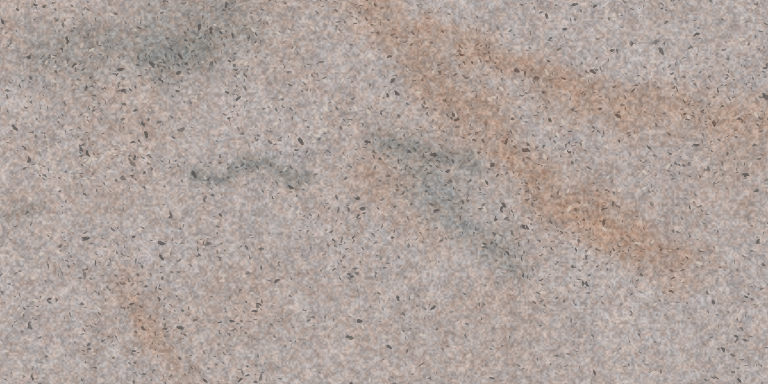
This texture is drawn by a Shadertoy shader. Its source:

```glsl
// Polished pink-grey granite with diagonal tan veins, grey clouds and dark mineral flecks.

const vec3 ROSE_GREY = vec3(0.702, 0.660, 0.644);
const vec3 TAN = vec3(0.675, 0.555, 0.480);
const vec3 SLATE = vec3(0.515, 0.515, 0.500);
const vec3 CHARCOAL = vec3(0.300, 0.295, 0.290);
const vec3 RUST = vec3(0.400, 0.300, 0.250);
const vec3 CREAM = vec3(0.845, 0.805, 0.755);

float hash(vec2 p) {
    vec3 q = fract(vec3(p.xyx) * 0.1031);
    q += dot(q, q.yzx + 33.33);
    return fract((q.x + q.y) * q.z);
}

vec2 hash2(vec2 p) {
    return vec2(hash(p + 17.3), hash(p + 91.7));
}

float noise(vec2 p) {
    vec2 i = floor(p), f = fract(p);
    f = f * f * (3.0 - 2.0 * f);
    return mix(mix(hash(i), hash(i + vec2(1, 0)), f.x),
               mix(hash(i + vec2(0, 1)), hash(i + vec2(1, 1)), f.x), f.y);
}

float fbm(vec2 p) {
    float sum = 0.0, amp = 0.5;
    for (int i = 0; i < 5; i++) {
        sum += amp * noise(p);
        p = mat2(1.6, 1.2, -1.2, 1.6) * p + 13.7;
        amp *= 0.5;
    }
    return sum;
}

// Soft streak along the segment a-b
float streak(vec2 p, vec2 a, vec2 b, float width) {
    vec2 pa = p - a, ba = b - a;
    float d = length(pa - ba * clamp(dot(pa, ba) / dot(ba, ba), 0.0, 1.0));
    return exp(-d * d / (width * width));
}

// Scattered elongated grains; density is the chance that a cell holds one
float flecks(vec2 p, float cells, float density, float size, float tilt, float seed) {
    vec2 g = p * cells, id = floor(g);
    float blur = 0.6 * cells / iResolution.y, cover = 0.0;
    for (int y = -1; y <= 1; y++)
    for (int x = -1; x <= 1; x++) {
        vec2 cell = id + vec2(x, y);
        vec2 rnd = hash2(cell + seed);
        float present = smoothstep(0.0, 0.04, density - hash(cell + seed + 5.1));
        float angle = tilt + (rnd.x - 0.5) * 2.4;
        vec2 d = g - cell - hash2(cell + seed + 43.0);
        d = mat2(cos(angle), -sin(angle), sin(angle), cos(angle)) * d;
        float radius = size * mix(0.45, 1.1, rnd.y * rnd.y);
        float dist = length(d * vec2(0.6, 1.3)) - radius;
        cover = max(cover, present * (1.0 - smoothstep(-blur, blur, dist)));
    }
    return cover;
}

// Tan veins running down to the right
float tanVeins(vec2 p) {
    float v = streak(p, vec2(0.92, 1.03), vec2(1.25, 0.68), 0.065);
    v = max(v, streak(p, vec2(1.25, 0.68), vec2(1.42, 0.50), 0.080));
    v = max(v, streak(p, vec2(1.42, 0.50), vec2(1.78, 0.30), 0.065));
    v = max(v, streak(p, vec2(1.12, 0.90), vec2(1.65, 0.71), 0.060));
    v = max(v, 0.6 * streak(p, vec2(1.65, 0.71), vec2(2.05, 0.66), 0.080));
    v = max(v, 0.6 * streak(p, vec2(0.34, 0.28), vec2(0.49, -0.02), 0.040));
    return max(v, 0.45 * streak(p, vec2(0.97, 0.54), vec2(1.12, 0.39), 0.050));
}

// Grey mineral clouds and smears
float greyClouds(vec2 p) {
    float c = 0.95 * streak(p, vec2(0.43, 0.87), vec2(0.52, 0.89), 0.075);
    c = max(c, 0.55 * streak(p, vec2(0.14, 0.84), vec2(0.60, 0.95), 0.085));
    c = max(c, 0.80 * streak(p, vec2(0.52, 0.555), vec2(0.80, 0.56), 0.027));
    c = max(c, 0.80 * streak(p, vec2(1.03, 0.61), vec2(1.21, 0.56), 0.033));
    c = max(c, 0.60 * streak(p, vec2(1.05, 0.57), vec2(1.36, 0.31), 0.045));
    return max(c, 0.40 * streak(p, vec2(-0.02, 0.45), vec2(0.08, 0.44), 0.015));
}

void mainImage(out vec4 fragColor, in vec2 fragCoord) {
    vec2 p = fragCoord / iResolution.y;
    vec2 warp = vec2(fbm(p * 9.0), fbm(p * 9.0 + 40.0)) - 0.48;
    vec2 q = p + 0.13 * warp;

    // Broad colour zones, broken up by mottling
    float mottle = fbm(p * 24.0 + 7.0);
    float drift = fbm(p * vec2(3.0, 4.5) + 21.0);
    float vein = tanVeins(q) * mix(0.45, 1.15, mottle);
    float cloud = greyClouds(q) * mix(0.35, 1.25, mottle);
    vec3 col = mix(ROSE_GREY, TAN, clamp(0.85 * vein + 0.7 * (drift - 0.46), 0.0, 0.8));
    col = mix(col, SLATE, clamp(cloud, 0.0, 0.85));

    // Crystalline grain: lightness, then a faint warm-cool shift
    float fine = noise(p * 215.0) - 0.5;
    float medium = noise(p * 105.0 + 60.0) - 0.5;
    col += 0.135 * fine + 0.115 * medium + 0.09 * (mottle - 0.48);
    col += vec3(0.045, -0.003, -0.035) * (noise(p * 85.0 + 30.0) - 0.5);

    // Pale crystals, gathered along a left-hand seam
    float seam = streak(q, vec2(0.08, 0.57), vec2(0.46, 0.60), 0.025);
    seam = max(seam, 0.5 * streak(q, vec2(0.80, 0.65), vec2(0.96, 0.69), 0.03));
    float pale = flecks(p, 75.0, 0.05 + 0.40 * seam, 0.38, 0.0, 310.0);
    col = mix(col, CREAM, 0.65 * pale);

    // Dark flecks, denser inside veins and clouds
    vec2 rough = p + 0.005 * (vec2(noise(p * 150.0), noise(p * 150.0 + 9.0)) - 0.5);
    float gather = smoothstep(0.35, 0.65, fbm(p * 11.0 + 80.0));
    float density = 0.06 + 0.14 * gather + 0.28 * cloud + 0.16 * vein;
    vec3 darkMineral = mix(CHARCOAL, RUST, clamp(0.9 * vein, 0.0, 0.75));
    float small = flecks(rough, 88.0, density, 0.31, -0.5, 120.0);
    float large = flecks(rough, 46.0, 0.6 * density, 0.27, -0.5, 540.0);
    col = mix(col, darkMineral, max(0.55 * small, 0.72 * large));

    fragColor = vec4(clamp(col, 0.0, 1.0), 1.0);
}
```
